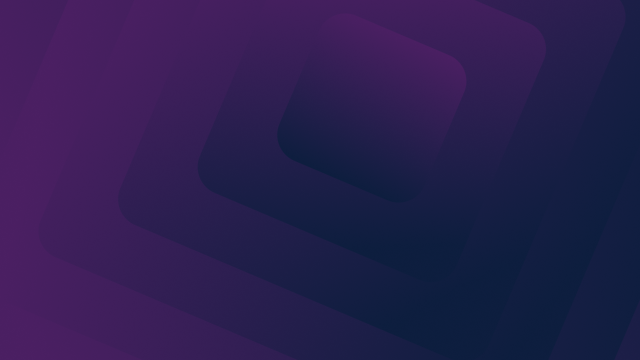
Give the GLSL for this background, as a WebGL 2 fragment shader.

```glsl
#version 300 es
precision highp float;

uniform vec2 u_resolution;
out vec4 outColor;

float roundedSquare(vec2 p, float halfSide, float radius) {
    vec2 d = abs(p) - (halfSide - radius);
    return length(max(d, 0.0)) + min(max(d.x, d.y), 0.0) - radius;
}

mat2 rotation(float angle) {
    float c = cos(angle), s = sin(angle);
    return mat2(c, s, -s, c);
}

// Fine grain that hides banding in the dark gradients
float hash(vec2 p) {
    vec3 q = fract(vec3(p.xyx) * 0.1031);
    q += dot(q, q.yzx + 33.33);
    return fract((q.x + q.y) * q.z);
}

void main() {
    float pixel = 1.0 / u_resolution.y;
    vec2 p = gl_FragCoord.xy * pixel - vec2(0.581 * u_resolution.x * pixel, 0.7);
    vec2 tilted = rotation(radians(23.0)) * p;

    vec3 purple = vec3(0.292, 0.122, 0.385);
    vec3 navy = vec3(0.052, 0.117, 0.245);
    vec3 color = purple;

    // Nested squares from the outside in, each turning its gradient further
    for (int i = 5; i >= 0; i--) {
        float k = float(i);
        float halfSide = 0.219 + 0.1686 * k;
        float angle = radians(113.0 - 25.0 * k);
        float along = dot(p, vec2(cos(angle), -sin(angle)));
        vec3 fill = mix(purple, navy, clamp(0.5 + 0.5 * along / halfSide, 0.0, 1.0));
        float edge = roundedSquare(tilted, halfSide, 0.0787);
        float cover = 1.0 - smoothstep(-0.75 * pixel, 0.75 * pixel, edge);
        color = mix(color, fill, i == 5 ? 1.0 : cover);
    }

    color += (hash(gl_FragCoord.xy) - 0.5) / 255.0;
    outColor = vec4(color, 1.0);
}
```
